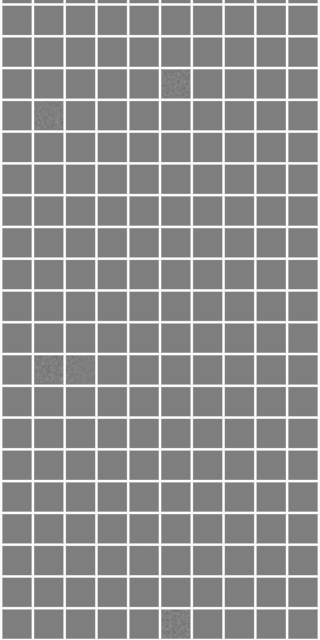
Reproduce this pattern procedurally as a Shadertoy shader.

```glsl
// Grid of plain grey square tiles split by thin white joints, ten columns by twenty rows.
// Joints come from the distance to the nearest lattice line; a hash picks the few tiles
// that carry a faint coloured grain made of gradient noise.

const float PITCH = 0.0993;              // tile spacing, in canvas widths
const vec2  GRID_ORIGIN = vec2(0.0035, 0.0);
const float JOINT_HALF_WIDTH = 0.00397;
const float JOINT_SOFTNESS = 0.0026;
const float GRAIN_FREQUENCY = 118.0;     // grains per canvas width
const vec3  TILE_GREY = vec3(0.496);
const vec3  JOINT_WHITE = vec3(0.993);

float hash21(vec2 p) {
    vec3 q = fract(p.xyx * vec3(0.1031, 0.1030, 0.0973));
    q += dot(q, q.yzx + 33.33);
    return fract((q.x + q.y) * q.z);
}

vec2 latticeGradient(vec2 p) {
    float angle = 6.28319 * hash21(p);
    return vec2(cos(angle), sin(angle));
}

float gradientNoise(vec2 p) {
    vec2 i = floor(p);
    vec2 f = p - i;
    vec2 u = f * f * f * (f * (f * 6.0 - 15.0) + 10.0);
    vec2 e = vec2(1.0, 0.0);
    float a = dot(latticeGradient(i), f);
    float b = dot(latticeGradient(i + e.xy), f - e.xy);
    float c = dot(latticeGradient(i + e.yx), f - e.yx);
    float d = dot(latticeGradient(i + e.xx), f - e.xx);
    return mix(mix(a, b, u.x), mix(c, d, u.x), u.y);
}

// Distance to the nearest joint centre line, in canvas widths
float jointDistance(vec2 gridPos, float pitch) {
    vec2 f = fract(gridPos);
    vec2 d = min(f, 1.0 - f) * pitch;
    return min(d.x, d.y);
}

// Mostly zero, rising to one for a few tiles
float grainStrength(vec2 tile) {
    return smoothstep(0.94, 1.0, hash21(tile + 17.0));
}

// Independent noise per channel over a shared brightness grain
vec3 colourGrain(vec2 p) {
    vec3 tint = vec3(gradientNoise(p + 11.3),
                     gradientNoise(p + 57.7),
                     gradientNoise(p + 93.1));
    return 0.7 * tint + 0.3 * gradientNoise(p * 0.6 + 31.9);
}

void mainImage(out vec4 fragColor, in vec2 fragCoord) {
    vec2 uv = fragCoord / iResolution.x;
    vec2 gridPos = (uv - GRID_ORIGIN) / PITCH;
    float dist = jointDistance(gridPos, PITCH);

    // Tile face: slightly darker rim, occasional coloured grain
    float rim = 1.0 - smoothstep(JOINT_HALF_WIDTH, 3.0 * JOINT_HALF_WIDTH, dist);
    vec3 colour = TILE_GREY - 0.012 * rim;
    colour += 0.16 * grainStrength(floor(gridPos)) * colourGrain(uv * GRAIN_FREQUENCY);

    // White joints with softened edges
    float soft = max(JOINT_SOFTNESS, 0.6 / iResolution.x);
    float joint = 1.0 - smoothstep(JOINT_HALF_WIDTH - soft, JOINT_HALF_WIDTH + soft, dist);
    fragColor = vec4(mix(colour, JOINT_WHITE, joint), 1.0);
}
```
